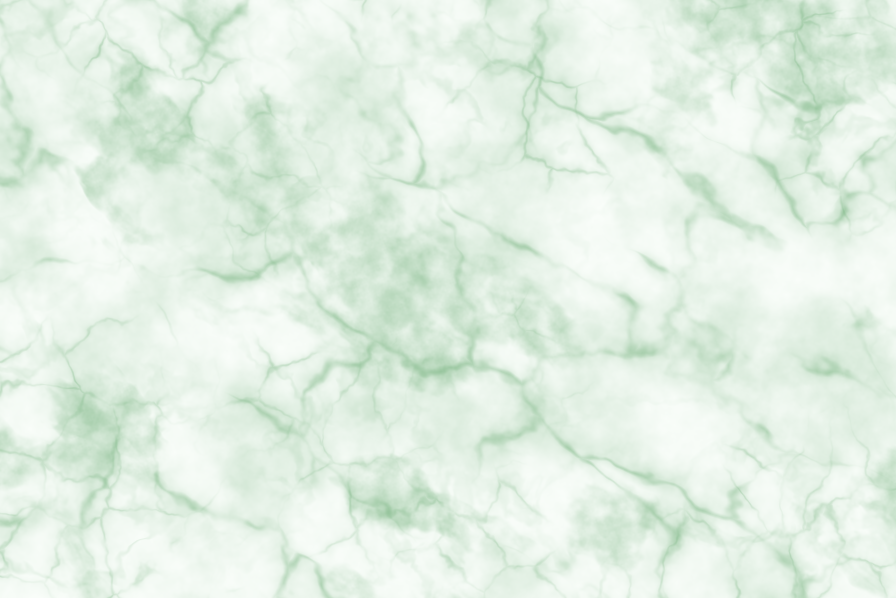
This texture is drawn by a Shadertoy shader. Its source:

```glsl
// Pale green marble: a domain-warped cell network forms broken, stained veins,
// with finer cracks, wisps and grainy mineral patches along a falling diagonal.
// Every layer adds to one density value, which tints a near-white stone.

const vec3 STONE = vec3(0.980, 0.994, 0.980);
const vec3 MINERAL = vec3(0.50, 0.72, 0.53);

vec2 hash2(vec2 cell) {
    vec3 h = fract(cell.xyx * vec3(0.1031, 0.1030, 0.0973));
    h += dot(h, h.yzx + 33.33);
    return fract((h.xx + h.yz) * h.zy);
}

mat2 rotation(float angle) {
    float c = cos(angle), s = sin(angle);
    return mat2(c, s, -s, c);
}

float valueNoise(vec2 p) {
    vec2 i = floor(p), f = fract(p);
    vec2 u = f * f * (3.0 - 2.0 * f);
    float low = mix(hash2(i).x, hash2(i + vec2(1, 0)).x, u.x);
    float high = mix(hash2(i + vec2(0, 1)).x, hash2(i + vec2(1, 1)).x, u.x);
    return mix(low, high, u.y);
}

float fbm(vec2 p, int octaves) {
    float sum = 0.0, total = 0.0, weight = 0.5;
    mat2 turn = rotation(0.65);
    for (int i = 0; i < octaves; i++) {
        sum += weight * valueNoise(p);
        total += weight;
        weight *= 0.5;
        p = turn * p * 2.03 + 17.3;
    }
    return sum / total;
}

vec2 warp(vec2 p, float frequency, float amount) {
    vec2 q = p * frequency;
    return p + amount * (vec2(fbm(q + 3.7, 5), fbm(q + 41.2, 5)) - 0.5);
}

// Distance to the nearest border between scattered cells, in canvas units
float cellBorder(vec2 p, float scale) {
    p *= scale;
    vec2 base = floor(p), f = fract(p), nearest = vec2(0.0), home = vec2(0.0);
    float best = 8.0;
    for (int y = -1; y <= 1; y++)
    for (int x = -1; x <= 1; x++) {
        vec2 cell = vec2(x, y);
        vec2 r = cell + hash2(base + cell) - f;
        float d = dot(r, r);
        if (d < best) { best = d; nearest = r; home = cell; }
    }
    float border = 8.0;
    for (int y = -2; y <= 2; y++)
    for (int x = -2; x <= 2; x++) {
        vec2 cell = home + vec2(x, y);
        vec2 r = cell + hash2(base + cell) - f;
        vec2 gap = r - nearest;
        if (dot(gap, gap) > 1e-4)
            border = min(border, dot(0.5 * (nearest + r), normalize(gap)));
    }
    return border / scale;
}

// Soft core inside a wider stained halo
float vein(float dist, float width, float halo, float pixel) {
    float core = 1.0 - smoothstep(0.0, width + pixel, dist);
    return 0.25 * core + 0.24 * exp(-max(dist, 0.0) / halo);
}

// Thin irregular threads where noise crosses its middle value
float wisps(vec2 p, float scale) {
    float ridge = abs(fbm(warp(p, 8.0, 0.10) * scale, 5) - 0.49);
    return 1.0 - smoothstep(0.0, 0.06, ridge);
}

void mainImage(out vec4 fragColor, in vec2 fragCoord) {
    vec2 p = fragCoord / iResolution.y;
    float pixel = 1.0 / iResolution.y;
    vec2 diagonal = rotation(0.6) * p * vec2(0.8, 1.2);
    float grain = fbm(p * 34.0, 4);
    float breaks = mix(0.35, 1.5, smoothstep(0.35, 0.68, fbm(p * 13.0 + 31.0, 4)));

    // Cloudy stone
    float cloud = fbm(p * 7.0 + 8.0, 5);
    float density = 0.025 + 0.17 * smoothstep(0.38, 0.76, cloud);

    // Broad veins that swell, thin out and vanish
    float presence = smoothstep(0.30, 0.64, fbm(p * 6.0 + 23.0, 3));
    float swell = mix(0.004, 0.011, presence * presence);
    float network = cellBorder(warp(diagonal, 4.5, 0.27), 4.5);
    density += presence * breaks * vein(network, swell, 0.015, pixel);

    // Fine cracks and wisps in fractured zones
    float fractured = smoothstep(0.42, 0.66, fbm(diagonal * 5.0 + 61.0, 4));
    float cracks = cellBorder(warp(p + 5.0, 9.0, 0.12), 9.0);
    density += 0.65 * fractured * breaks * vein(cracks, 0.004, 0.009, pixel);
    density += 0.12 * mix(0.3, 1.0, fractured) * wisps(p, 7.0);

    // Grainy mineral patches
    float patches = smoothstep(0.58, 0.72, fbm(warp(diagonal, 6.0, 0.2) * 5.0 + 12.0, 5));
    density += patches * (0.04 + 0.46 * grain);

    // Overall mottling, with gentle saturation where layers meet
    density *= 0.5 + grain;
    density += 0.05 * (fbm(p * 60.0 + 9.0, 3) - 0.5);
    density = 1.0 - exp(-1.1 * max(density, 0.0));

    fragColor = vec4(mix(STONE, MINERAL, density), 1.0);
}
```
